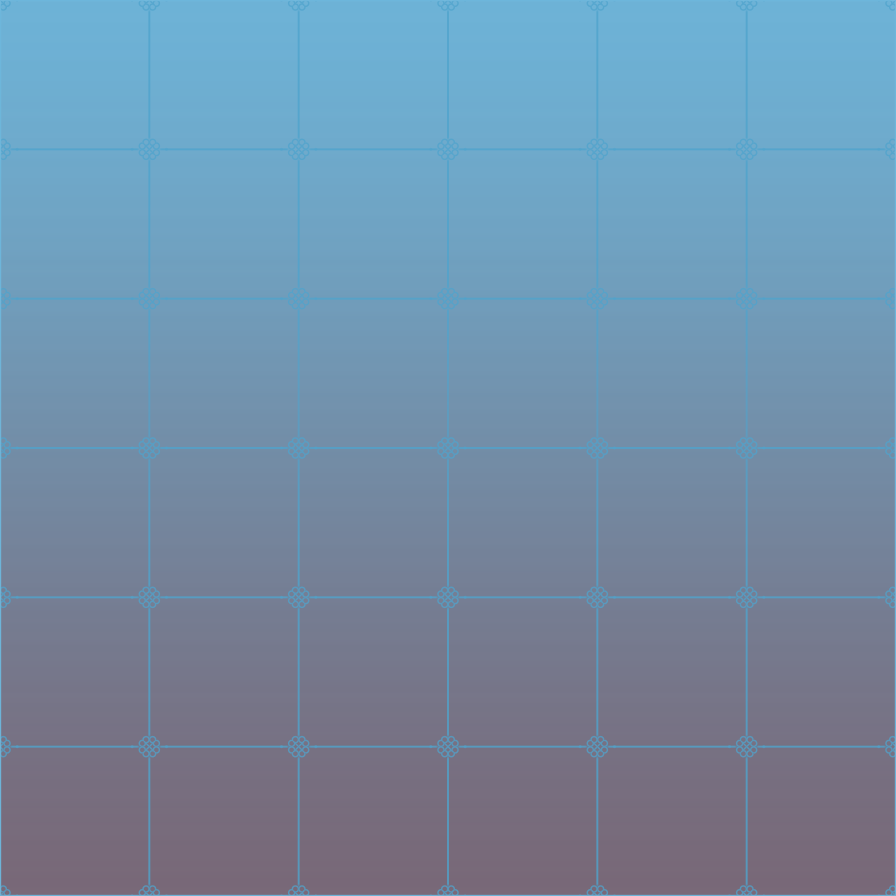
Reproduce this background procedurally as a WebGL 1 fragment shader.

```glsl
precision highp float;
uniform vec2 u_resolution;

// Antialiased coverage of a stroke, given its distance and half width
float stroke(float d, float halfWidth, float px) {
  return clamp((halfWidth - abs(d)) / px + 0.5, 0.0, 1.0);
}

// Outline of a four-leaf knot, folded to one eighth
float knotDistance(vec2 p) {
  vec2 q = abs(p);
  q = vec2(max(q.x, q.y), min(q.x, q.y));
  float leaf = abs(length(q - vec2(0.047, 0.022)) - 0.020);
  vec2 stem = q - vec2(clamp((q.x + q.y) * 0.5, 0.0, 0.034));
  return min(leaf, length(stem));
}

vec3 skyGradient(float y) {
  float t = mix(y, smoothstep(0.0, 1.0, y), 0.5);
  vec3 sky = mix(vec3(0.472, 0.408, 0.468), vec3(0.428, 0.700, 0.842), t);
  // Faint horizontal bands
  float bands = sin(y * 290.0) + 0.6 * sin(y * 173.0 + 1.3);
  return sky + 0.0015 * bands;
}

void main() {
  vec2 uv = gl_FragCoord.xy / u_resolution;
  float px = 6.0 / min(u_resolution.x, u_resolution.y);
  vec2 cell = fract(uv * 6.0 + 0.5) - 0.5;
  vec3 color = skyGradient(uv.y);
  vec3 lineBlue = vec3(0.31, 0.64, 0.80);

  // Grid lines, open around each knot
  float outside = smoothstep(0.055, 0.085, length(cell));
  float vertical = stroke(cell.x, 0.0065, px);
  float horizontal = stroke(cell.y, 0.0065, px);
  float softBand = 1.0 - 0.3 * exp(-pow((uv.y - 0.55) / 0.09, 2.0));
  float grid = max(vertical * softBand, horizontal) * outside;
  color = mix(color, lineBlue, 0.8 * grid);

  // Knots and the small beads beside them
  float knot = stroke(knotDistance(cell), 0.005, px);
  float bead = stroke(length(vec2(abs(cell.x) - 0.115, cell.y)), 0.010, px);
  color = mix(color, lineBlue, max(0.75 * knot, 0.5 * bead));

  // Pale outer rim
  vec2 toEdge = min(uv, 1.0 - uv) * 6.0;
  float rim = stroke(min(toEdge.x, toEdge.y), 0.008, px);
  color = mix(color, vec3(0.45, 0.73, 0.87), 0.8 * rim);

  gl_FragColor = vec4(color, 1.0);
}
```
